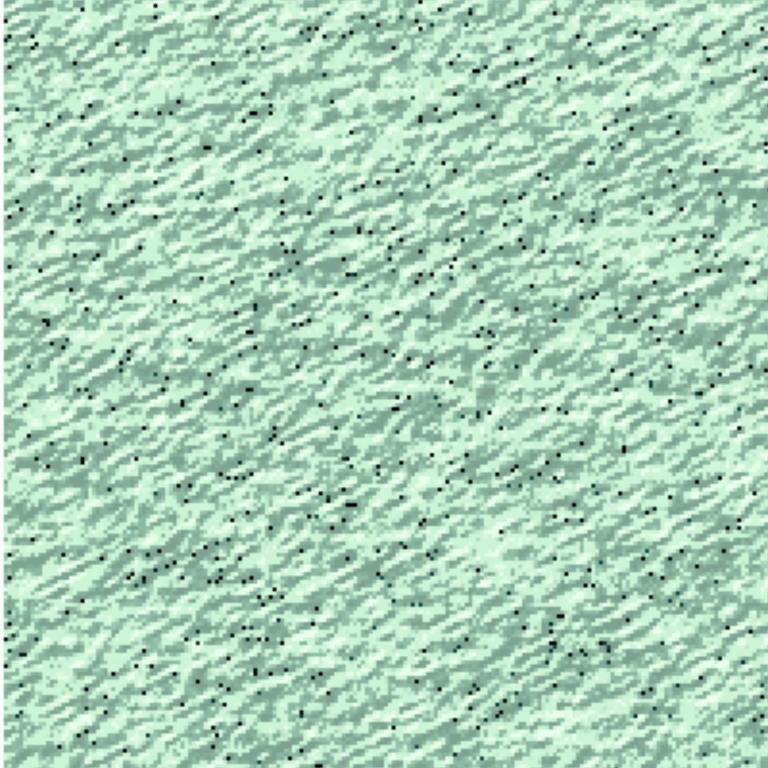
This texture is drawn by a Shadertoy shader. Its source:

```glsl
// Pale mint grain, like rough plaster: fine slanted ridges over faint patches,
// sprinkled with tiny black specks and edged by a thin white strip on the left.
// Each grain of a fine grid gets one colour; neighbours are blended softly.

const float GRAINS = 200.0;   // grains along the canvas height

const vec3 DEEP   = vec3(0.49, 0.635, 0.565);
const vec3 SHADOW = vec3(0.56, 0.735, 0.645);
const vec3 MINT   = vec3(0.80, 0.955, 0.84);
const vec3 PALE   = vec3(0.92, 1.0, 0.93);
const vec3 BLACK  = vec3(0.0, 0.01, 0.0);
const vec3 TEAL   = vec3(0.08, 0.29, 0.27);
const vec3 STRIP  = vec3(0.97, 0.99, 0.97);

// Hash without sine, 0 to 1
float hash(vec2 p, float seed) {
    vec3 q = fract(vec3(p.xyx + seed * 17.3) * 0.1031);
    q += dot(q, q.yzx + 33.33);
    return fract((q.x + q.y) * q.z);
}

// Smooth value noise centred on zero
float noise(vec2 p, float seed) {
    vec2 cell = floor(p);
    vec2 f = fract(p);
    f = f * f * (3.0 - 2.0 * f);
    float low = mix(hash(cell, seed), hash(cell + vec2(1, 0), seed), f.x);
    float high = mix(hash(cell + vec2(0, 1), seed), hash(cell + vec2(1, 1), seed), f.x);
    return mix(low, high, f.y) - 0.5;
}

// Noise stretched along a direction; size holds length and thickness in grains
float streaks(vec2 p, float angle, vec2 size, float seed) {
    vec2 along = vec2(cos(angle), sin(angle));
    vec2 across = vec2(-along.y, along.x);
    return noise(vec2(dot(p, along), dot(p, across)) / size, seed);
}

// Ridges lit from one side: height difference over a short step
float ridges(vec2 p, float angle, vec2 size, vec2 lightStep, float seed) {
    return streaks(p, angle, size, seed) - streaks(p + lightStep, angle, size, seed);
}

// Colour of a single grain
vec3 grainColor(vec2 id) {
    if (id.x < 0.5) return STRIP;

    // Relief: slanted ridges, finer crumbs, faint patches and loose grit
    float patches = streaks(id, -0.1, vec2(13.0, 4.5), 2.0);
    float ridge = ridges(id, 0.45, vec2(4.2, 1.7), vec2(-0.8, 1.4), 1.0);
    float relief = 0.60 * ridge
                 + 0.42 * streaks(id, 0.6, vec2(2.3, 1.3), 3.0)
                 + 0.27 * patches
                 + 0.22 * (hash(id, 4.0) - 0.5);

    // Mostly two tones, each with a little depth
    float tone = smoothstep(-0.06, 0.06, relief);
    vec3 shade = mix(SHADOW, DEEP, smoothstep(0.04, 0.3, -relief));
    vec3 light = mix(MINT, PALE, smoothstep(0.22, 0.38, relief));
    vec3 color = mix(shade, light, tone);

    // Specks gather along the shaded side of the ridges
    float chance = 0.003 + 0.05 * smoothstep(0.0, 0.3, -relief) * (1.0 - 1.5 * patches);
    if (hash(id, 5.0) < chance) {
        color = mix(BLACK, TEAL, smoothstep(0.5, 1.0, hash(id, 6.0)));
    }
    return color;
}

void mainImage(out vec4 fragColor, in vec2 fragCoord) {
    vec2 p = fragCoord / iResolution.y * GRAINS - 0.5;
    vec2 id = floor(p);

    // Soft blend between the four nearest grains
    vec2 f = smoothstep(0.08, 0.92, fract(p));
    vec3 low = mix(grainColor(id), grainColor(id + vec2(1, 0)), f.x);
    vec3 high = mix(grainColor(id + vec2(0, 1)), grainColor(id + vec2(1, 1)), f.x);

    fragColor = vec4(mix(low, high, f.y), 1.0);
}
```
